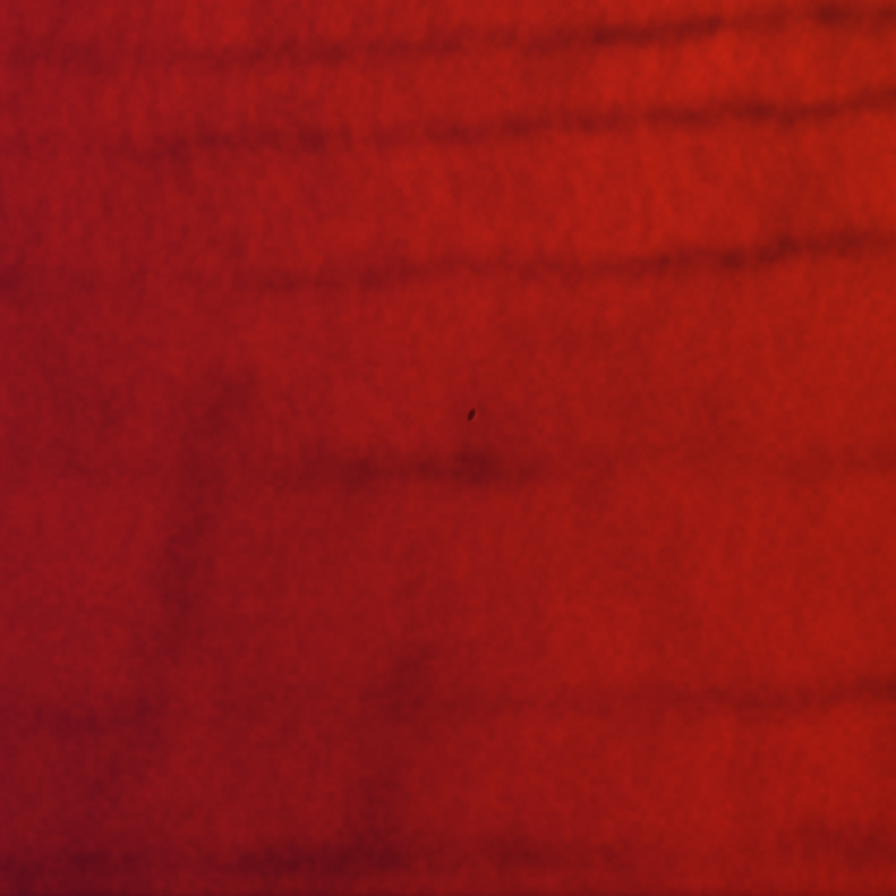
This texture is drawn by a WebGL 2 fragment shader. Its source:

```glsl
#version 300 es
precision highp float;
// Worn red dyed surface with dark sloping creases, slanted stains and fine fibres.

uniform vec2 u_resolution;
out vec4 fragColor;

vec3 hash3(vec2 p) {
    vec3 q = vec3(dot(p, vec2(127.1, 311.7)),
                  dot(p, vec2(269.5, 183.3)),
                  dot(p, vec2(419.2, 371.9)));
    return fract(sin(q) * 43758.5);
}

// Smooth cellular noise: random cell tones blended by distance, about -1 to 1.
float cellNoise(vec2 p) {
    vec2 cell = floor(p);
    float total = 0.0, weightSum = 0.0;
    for (int j = -1; j <= 1; j++) {
        for (int i = -1; i <= 1; i++) {
            vec2 neighbour = cell + vec2(i, j);
            vec3 h = hash3(neighbour);
            vec2 d = neighbour + 0.2 + 0.6 * h.xy - p;
            float weight = exp(-5.0 * dot(d, d));
            total += weight * (2.0 * h.z - 1.0);
            weightSum += weight;
        }
    }
    return total / weightSum;
}

// Horizontal creases that rise to the right, strongest at the upper right.
float creases(vec2 uv) {
    float dark = 0.0;
    for (int i = 0; i < 6; i++) {
        float k = float(i);
        float upper = 1.0 - smoothstep(1.5, 3.0, k);
        float height = max(0.935 - 0.07 * k - 0.028 * k * k, 0.035);
        height += mix(0.02, 0.055, upper) * uv.x * uv.x;
        height += 0.005 * sin(uv.x * 17.0 + k * 2.3) + 0.006 * cellNoise(uv * vec2(14.0, 9.0) + k);
        float patches = smoothstep(-0.35, 0.7, cellNoise(vec2(uv.x * 5.0 + k * 7.3, k * 3.7)));
        float rightward = smoothstep(0.15, 1.0, uv.x);
        float strength = mix(0.15 + 0.6 * patches, 0.2 + 0.3 * patches + 0.9 * rightward, upper);
        float width = mix(0.022, 0.016, upper);
        float d = (uv.y - height) / width;
        dark += strength * exp(-d * d);
    }
    return dark;
}

// Faint broken stains leaning to the right.
float slantedStains(vec2 uv) {
    float across = uv.x - 0.27 * uv.y + 0.018 * cellNoise(uv * 9.0 + 31.0);
    float d = (fract(across / 0.29 + 0.15) - 0.5) * 0.29;
    float patches = smoothstep(-0.4, 0.6, cellNoise(uv * vec2(5.0, 7.0) + 12.0));
    return patches * exp(-d * d / 0.0012);
}

void main() {
    vec2 uv = gl_FragCoord.xy / u_resolution;

    // Light falls from the upper right
    float tone = 0.495 + 0.105 * uv.x + 0.09 * uv.y;

    // Cloudy mottling, upright fibres and soft grain
    vec2 warped = uv + 0.01 * sin(uv.yx * vec2(23.0, 19.0));
    tone += 0.025 * cellNoise(warped * vec2(6.0, 4.5) + 5.0);
    tone += 0.020 * cellNoise(warped * vec2(22.0, 12.0) + 40.0);
    float fibreAmount = mix(0.012, 0.032, smoothstep(0.35, 0.95, uv.y));
    tone += fibreAmount * cellNoise(warped * vec2(85.0, 30.0) + 9.0);
    tone += 0.022 * cellNoise(uv * 105.0 + 70.0);
    tone += 0.012 * cellNoise(uv * 190.0 + 17.0);

    // Creases, stains and the shaded lower edge
    tone -= 0.135 * creases(uv) * (0.85 + 0.3 * cellNoise(uv * vec2(45.0, 60.0)));
    tone -= 0.050 * slantedStains(uv);
    tone -= 0.10 * exp(-uv.y / 0.008);
    tone = clamp(tone, 0.30, 0.74);

    // Crimson on the left, warmer red at the upper right
    vec3 color = mix(vec3(0.43, 0.057, 0.080), vec3(0.65, 0.096, 0.080), (tone - 0.43) / 0.22);
    color.g += 0.022 * uv.x * uv.y;
    color.b += 0.045 * (0.55 - uv.x);

    // Small tilted pit with a light rim
    vec2 p = mat2(0.9, 0.44, -0.44, 0.9) * (uv - vec2(0.526, 0.537));
    float pit = length(p / vec2(0.0042, 0.0085));
    float rim = length((p - vec2(0.005, 0.001)) / vec2(0.004, 0.008));
    color += vec3(0.06, 0.02, 0.02) * (1.0 - smoothstep(0.3, 1.2, rim));
    color = mix(color, vec3(0.27, 0.03, 0.05), 0.85 * (1.0 - smoothstep(0.4, 1.2, pit)));

    fragColor = vec4(color, 1.0);
}
```
